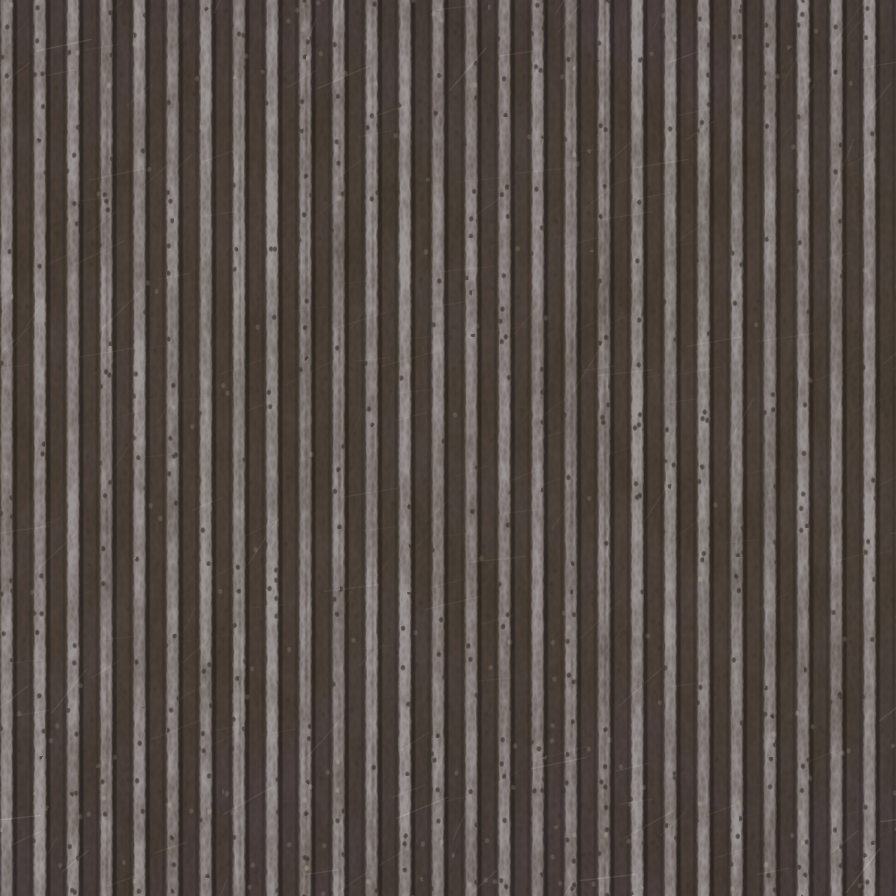
Write a WebGL 2 fragment shader that draws this texture.

```glsl
#version 300 es
precision highp float;
// Worn corrugated metal: 27 upright pale ribs over dark brown troughs, each with
// a shadow line on its right. Wrapped cellular noise gives grain, specks and chips;
// whole-number sines give stains and fading, so every edge meets its opposite.
uniform vec2 u_resolution;
out vec4 outColor;

const float TAU = 6.2831853;
const float RIBS = 27.0;

vec2 hash2(vec2 p) {
  vec3 q = fract(p.xyx * vec3(0.1031, 0.1030, 0.0973));
  q += dot(q, q.yzx + 33.33);
  return fract((q.xx + q.yz) * q.zy);
}

// Distance to the nearest scattered point (x) and that point's random value (y).
vec2 cells(vec2 uv, vec2 count, float seed) {
  vec2 g = uv * count, base = floor(g);
  vec2 nearest = vec2(9.0, 0.0);
  for (int j = -1; j <= 1; j++)
    for (int i = -1; i <= 1; i++) {
      vec2 cell = base + vec2(i, j);
      vec2 rnd = hash2(mod(cell, count) + seed);
      float d = length(cell + rnd - g);
      if (d < nearest.x) nearest = vec2(d, fract(rnd.x * 7.3 + rnd.y * 5.1));
    }
  return nearest;
}

// Faint hairline strokes, one at a random slant in some of the cells.
float scratches(vec2 uv, float count, float seed) {
  vec2 g = uv * count, base = floor(g);
  float mark = 0.0;
  for (int j = -1; j <= 1; j++)
    for (int i = -1; i <= 1; i++) {
      vec2 cell = base + vec2(i, j);
      vec2 id = mod(cell, count);
      vec2 rnd = hash2(id + seed), kind = hash2(id + seed + 51.0);
      float angle = mix(0.1, 1.2, kind.x * kind.x);
      vec2 dir = vec2(cos(angle), sin(angle)), d = g - cell - rnd;
      float along = clamp(dot(d, dir), -0.4, 0.4);
      float line = 1.0 - smoothstep(0.0, 0.0016 * count, length(d - dir * along));
      mark = max(mark, line * smoothstep(0.5, 1.0, kind.y));
    }
  return mark;
}

// Broad uneven blotches from bent sines, about -1 to 1.
float stains(vec2 uv) {
  vec2 a = uv * TAU;
  float s = sin(3.0 * a.x + 2.0 * sin(2.0 * a.y + 1.0) + a.y);
  s += sin(5.0 * a.y + 2.0 * sin(4.0 * a.x) - 2.0 * a.x);
  s += 0.7 * sin(11.0 * a.x + 3.0 * a.y + 2.0 * sin(7.0 * a.y + 2.0));
  return s / 2.7;
}

void main() {
  vec2 uv = gl_FragCoord.xy / u_resolution;

  // Position across one rib, zero at its crest, and random traits of that rib.
  float lane = uv.x * RIBS + 0.3;
  float rib = mod(floor(lane), RIBS);
  float across = fract(lane) - 0.5;
  vec2 trait = hash2(vec2(rib, 3.0)), phase = hash2(vec2(rib, 17.0));

  // Shared wear layers.
  float stain = stains(uv);
  float grain = cells(uv, vec2(190.0, 110.0), 5.0).x - 0.45;
  float streak = cells(uv, vec2(135.0, 26.0), 40.0).x - 0.45;
  vec2 chip = cells(uv, vec2(108.0, 90.0), 90.0);
  float ends = pow(0.5 + 0.5 * cos(TAU * (uv.y - 0.04)), 3.0);
  float fade = sin(TAU * (2.0 * uv.y + phase.x)) + 0.7 * sin(TAU * (5.0 * uv.y + phase.y))
             + 0.5 * sin(TAU * (13.0 * uv.y + trait.x)) + 0.3 * sin(TAU * (29.0 * uv.y + trait.y));

  // Trough: olive brown in the middle, cooler toward the ends and in blotches.
  float cool = clamp(0.6 * ends + 0.45 * stain + 0.1, 0.0, 1.0);
  vec3 color = mix(vec3(0.285, 0.245, 0.210), vec3(0.265, 0.232, 0.228), cool);
  color *= 1.0 + 0.07 * stain + 0.10 * grain + 0.08 * streak;

  // Deep shadow right of the rib and a weaker crease on its left.
  float shadow = 1.0 - smoothstep(0.02, 0.11, abs(across - 0.25));
  float crease = 1.0 - smoothstep(0.01, 0.08, abs(across + 0.27));
  color *= 1.0 - 0.33 * shadow - 0.14 * crease;

  // Rib face, with ragged sides, faded stretches and sometimes a worn groove.
  float side = abs(across) + 0.05 * grain + 0.03 * streak;
  float face = 1.0 - smoothstep(0.12, 0.215, side);
  float light = 0.70 + 0.12 * fade + 0.25 * (trait.x - 0.5) + 0.10 * stain;
  light += 0.45 * grain + 0.4 * streak - 0.9 * max(across, 0.0);
  float groove = 1.0 - smoothstep(0.01, 0.07, abs(across - 0.03));
  light -= 0.45 * groove * smoothstep(0.45, 0.9, trait.y) * (0.6 + 0.2 * fade);
  vec3 ribColor = mix(vec3(0.39, 0.35, 0.33), vec3(0.595, 0.572, 0.568), clamp(light, 0.0, 1.0));
  color = mix(color, ribColor, face);

  // Dark pits along the ribs; pale chips gather near the tile's ends.
  float spot = 1.0 - smoothstep(0.12, 0.38, chip.x);
  float pit = spot * step(0.90 - 0.06 * ends, chip.y);
  color = mix(color, vec3(0.20, 0.165, 0.14), pit * mix(0.25, 0.65, face));
  float pale = spot * step(chip.y, 0.008 + 0.06 * ends * trait.y);
  color = mix(color, vec3(0.63, 0.60, 0.54), pale * mix(0.25, 0.6, face));

  // Hairline scratches over everything.
  float scratch = scratches(uv, 13.0, 7.0) + 0.7 * scratches(uv, 22.0, 130.0);
  color += vec3(0.10, 0.095, 0.085) * scratch * (0.45 + 0.4 * ends);

  outColor = vec4(color, 1.0);
}
```
